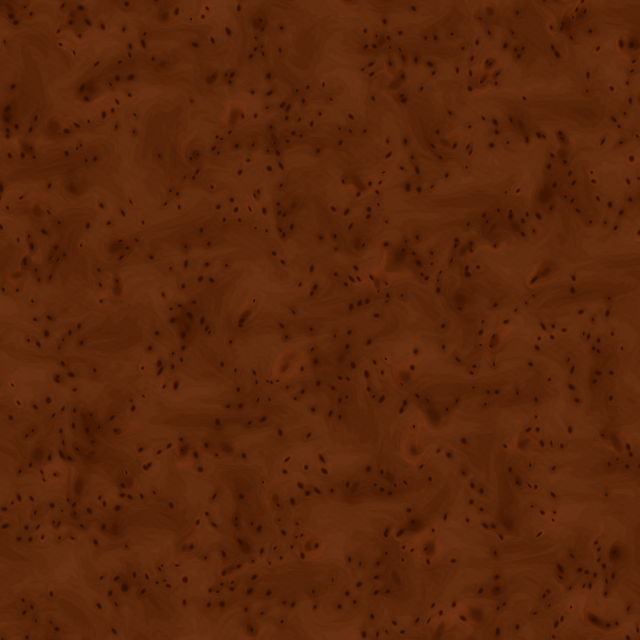
A three.js fragment shader for this texture:

```glsl
varying vec2 vUv;

vec2 hash2(vec2 p) {
  vec3 q = fract(p.xyx * vec3(0.1031, 0.1030, 0.0973));
  q += dot(q, q.yzx + 33.33);
  return fract((q.xx + q.yz) * q.zy);
}

// Layered sines, each octave rotated and bent by itself
float swirls(vec2 p) {
  float sum = 0.0;
  float amp = 0.5;
  for (int i = 0; i < 6; i++) {
    p = mat2(0.8, 0.6, -0.6, 0.8) * p * 1.6 + 1.7;
    p += 0.65 * sin(p.yx + vec2(0.4, 2.1));
    sum += amp * sin(p.x) * cos(p.y);
    amp *= 0.66;
  }
  return sum;
}

// Cellular density: high near the centre of each cluster of eyes
float clusterDensity(vec2 uv) {
  vec2 p = uv * 10.0;
  vec2 id = floor(p);
  float nearest = 2.0;
  for (int j = -1; j <= 1; j++) {
    for (int i = -1; i <= 1; i++) {
      vec2 cell = id + vec2(float(i), float(j));
      nearest = min(nearest, length(p - cell - hash2(cell + 71.0)));
    }
  }
  return 1.0 - smoothstep(0.15, 0.78, nearest);
}

// Scattered oval eyes: x is the dark core, y the soft halo
vec2 eyes(vec2 uv, float cells, float share) {
  vec2 p = uv * cells;
  vec2 id = floor(p);
  vec2 eye = vec2(0.0);
  for (int j = -1; j <= 1; j++) {
    for (int i = -1; i <= 1; i++) {
      vec2 cell = id + vec2(float(i), float(j));
      vec2 shape = hash2(cell + cells * 3.0 + 17.0);
      float present = step(shape.y, share * clusterDensity((cell + 0.5) / cells));
      vec2 d = p - cell - 0.1 - 0.8 * hash2(cell + cells);
      d.x = 1.25 * d.x + (shape.x - 0.5) * d.y;
      float dist = length(d);
      float radius = mix(0.16, 0.34, fract(shape.x * 7.3));
      eye.x = max(eye.x, present * (1.0 - smoothstep(radius * 0.25, radius, dist)));
      eye.y += present * exp(-5.0 * dist * dist);
    }
  }
  return eye;
}

void main() {
  vec2 bent = vUv + 0.005 * sin(vUv.yx * vec2(47.0, 59.0) + 2.0 * sin(vUv * 31.0));
  vec2 smallEyes = eyes(bent, 47.0, 0.68);
  vec2 largeEyes = eyes(bent, 19.0, 0.38);
  float halo = smallEyes.y + 1.4 * largeEyes.y;

  // Figure of the wood, flowing around the eyes
  float figure = swirls(vUv * vec2(14.0, 20.0) + 0.35 * halo);
  float veins = sin(figure * 15.0 + halo * 8.0);
  float fibre = sin(vUv.y * 510.0 + figure * 14.0) * sin(vUv.x * 330.0 - figure * 11.0);

  float tone = 0.71 + 0.5 * figure + 0.07 * veins + 0.05 * fibre;
  tone -= 0.36 * smallEyes.y + 0.42 * largeEyes.y;
  vec3 color = mix(vec3(0.30, 0.11, 0.012), vec3(0.405, 0.187, 0.068), clamp(tone, -0.25, 1.08));

  // Reddish rims, then dark cores
  float rim = smoothstep(0.2, 0.6, halo) * smoothstep(0.0, 0.5, figure);
  color += rim * vec3(0.035, 0.008, 0.0);
  color = mix(color, vec3(0.23, 0.07, 0.005), 0.55 * largeEyes.x);
  color = mix(color, vec3(0.17, 0.05, 0.005), 0.85 * smallEyes.x);
  gl_FragColor = vec4(max(color, 0.0), 1.0);
}
```
